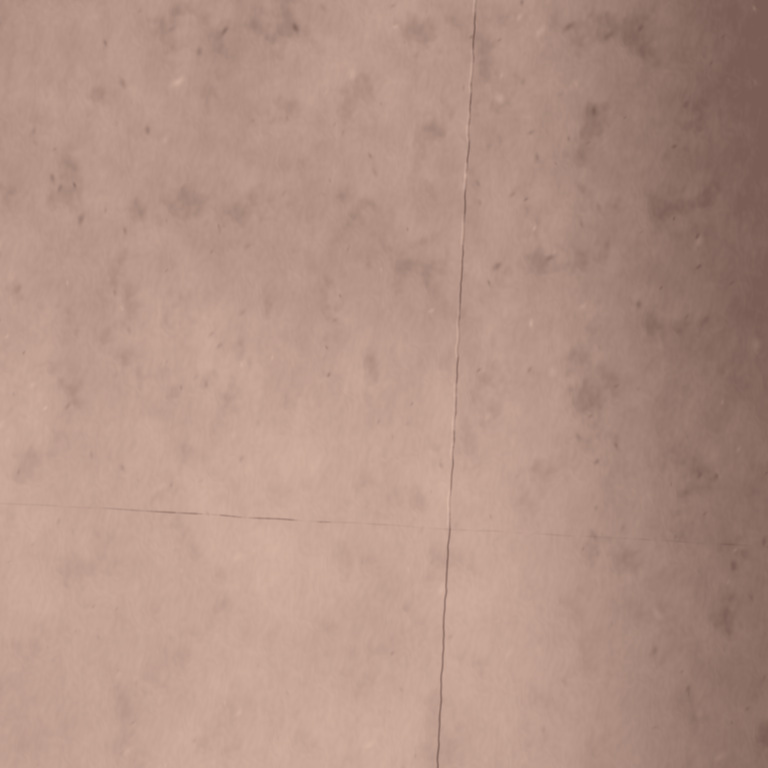
This texture is drawn by a WebGL 2 fragment shader. Its source:

```glsl
#version 300 es
precision highp float;

uniform vec2 u_resolution;
out vec4 outColor;

// Plaster tones
const vec3 SHADOW_COLOR = vec3(0.48, 0.37, 0.335);
const vec3 LIGHT_COLOR = vec3(0.80, 0.67, 0.61);
const float TONE_BOTTOM = 0.92;
const float TONE_TOP = 0.70;
const float SHADE_DEPTH = 0.78;
const vec2 SHADE_RANGE = vec2(0.60, 1.05);

// Surface texture
const float CLOUD_AMOUNT = 0.17;
const float MOTTLE_AMOUNT = 0.22;
const float BLOTCH_AMOUNT = 0.09;
const float STREAK_AMOUNT = 0.035;
const float GRAIN_AMOUNT = 0.065;
const float PIT_AMOUNT = 0.42;
const float CHIP_AMOUNT = 0.24;

// Seams: offset and slope of each line
const vec2 UPRIGHT_SEAM = vec2(0.569, 0.051);
const vec2 LEVEL_SEAM = vec2(0.345, -0.057);
const float SEAM_HALF_WIDTH = 0.0013;
const float SEAM_DEPTH = 0.58;

float hash(vec2 p) {
  vec3 q = fract(p.xyx * vec3(0.1031, 0.1030, 0.0973));
  q += dot(q, q.yzx + 33.33);
  return fract((q.x + q.y) * q.z);
}

vec2 gradient(vec2 cell) {
  float angle = 6.28318 * hash(cell + 57.0);
  return vec2(cos(angle), sin(angle));
}

float gradientNoise(vec2 p) {
  vec2 i = floor(p), f = fract(p);
  vec2 w = f * f * f * (f * (f * 6.0 - 15.0) + 10.0);
  vec2 e = vec2(1.0, 0.0);
  float a = dot(gradient(i), f);
  float b = dot(gradient(i + e.xy), f - e.xy);
  float c = dot(gradient(i + e.yx), f - e.yx);
  float d = dot(gradient(i + e.xx), f - e.xx);
  return mix(mix(a, b, w.x), mix(c, d, w.x), w.y);
}

float fbm(vec2 p) {
  float sum = 0.0, amplitude = 1.0;
  for (int i = 0; i < 4; i++) {
    sum += amplitude * gradientNoise(p);
    p = mat2(0.8, 0.6, -0.6, 0.8) * p * 2.03 + 17.3;
    amplitude *= 0.55;
  }
  return sum;
}

// Sparse soft marks, one candidate per cell, leaning near the vertical
float flecks(vec2 uv, float cells, float chance, float seed) {
  vec2 p = uv * cells, base = floor(p);
  float cover = 0.0;
  for (int y = -1; y <= 1; y++) {
    for (int x = -1; x <= 1; x++) {
      vec2 cell = base + vec2(x, y);
      vec2 key = cell + seed;
      vec2 d = p - cell - vec2(hash(key + 3.1), hash(key + 7.7));
      float tilt = (hash(key + 11.9) - 0.35) * 1.6;
      d = mat2(cos(tilt), sin(tilt), -sin(tilt), cos(tilt)) * d;
      float size = mix(0.06, 0.15, pow(hash(key + 19.3), 2.0));
      d /= size * vec2(0.8, 1.5);
      float strength = step(hash(key), chance) * mix(0.2, 1.0, hash(key + 23.5));
      cover = max(cover, strength * exp(-dot(d, d)));
    }
  }
  return cover;
}

float line(float distanceToLine, float halfWidth, float pixel) {
  return 1.0 - smoothstep(halfWidth - pixel, halfWidth + pixel, abs(distanceToLine));
}

void main() {
  vec2 uv = gl_FragCoord.xy / u_resolution;
  float pixel = 1.0 / min(u_resolution.x, u_resolution.y);

  // Broad light with shade gathering at the right
  float tone = mix(TONE_BOTTOM, TONE_TOP, smoothstep(0.1, 0.95, uv.y));
  float clouds = fbm(uv * vec2(4.0, 3.5) + 5.2);
  tone -= SHADE_DEPTH * smoothstep(SHADE_RANGE.x, SHADE_RANGE.y, uv.x + 0.06 * clouds);
  tone += CLOUD_AMOUNT * clouds;

  // Stains, brushed streaks and fine grain
  float rough = mix(0.5, 1.0, smoothstep(0.25, 0.6, uv.y + 0.4 * smoothstep(0.65, 1.0, uv.x)));
  float mottle = fbm(uv * vec2(15.0, 13.0) + 31.0);
  tone -= MOTTLE_AMOUNT * rough * (smoothstep(0.1, 0.8, mottle) - 0.1);
  tone += BLOTCH_AMOUNT * rough * fbm(uv * vec2(27.0, 21.0) + 73.0);
  tone += STREAK_AMOUNT * gradientNoise(uv * vec2(83.0, 17.0) + 3.0 * clouds);
  tone += GRAIN_AMOUNT * gradientNoise(uv * vec2(170.0, 90.0) + 2.0 * mottle);

  // Pits and pale chips
  float cluster = smoothstep(-0.25, 0.45, mottle);
  tone -= PIT_AMOUNT * rough * cluster * flecks(uv, 25.0, 0.36, 41.0);
  tone -= 0.6 * PIT_AMOUNT * rough * flecks(uv, 34.0, 0.12, 87.0);
  tone += CHIP_AMOUNT * rough * flecks(uv, 25.0, 0.14, 140.0);

  // Upright seam: clean below the crossing, worn with a pale lip above
  float wobble = 0.002 * gradientNoise(vec2(uv.y * 16.0, 2.5))
    + 0.0014 * gradientNoise(vec2(uv.y * 75.0, 5.5));
  float across = uv.x - UPRIGHT_SEAM.x - UPRIGHT_SEAM.y * uv.y - wobble;
  float upper = smoothstep(0.30, 0.33, uv.y);
  float wear = smoothstep(-0.3, 0.3, fbm(vec2(uv.y * 27.0, 8.4)));
  tone -= SEAM_DEPTH * mix(1.0, 0.25 + 0.6 * wear, upper) * line(across, SEAM_HALF_WIDTH, pixel);
  tone += 0.16 * upper * (1.0 - wear) * line(across + 0.003, 0.0012, pixel);
  tone -= 0.06 * upper * smoothstep(0.0, 0.004, across) * exp(-max(across, 0.0) * 28.0);

  // Level seam: distinct at the left, faint beyond
  float height = uv.y - LEVEL_SEAM.x - LEVEL_SEAM.y * uv.x
    - 0.002 * gradientNoise(vec2(uv.x * 18.0, 4.7));
  float distinct = smoothstep(0.10, 0.25, uv.x) * (1.0 - smoothstep(0.425, 0.435, uv.x));
  float broken = smoothstep(-0.5, 0.35, fbm(vec2(uv.x * 31.0, 6.1)));
  tone -= SEAM_DEPTH * broken * mix(0.17, 0.7, distinct) * line(height, SEAM_HALF_WIDTH, pixel);

  outColor = vec4(mix(SHADOW_COLOR, LIGHT_COLOR, clamp(tone, 0.0, 1.1)), 1.0);
}
```
